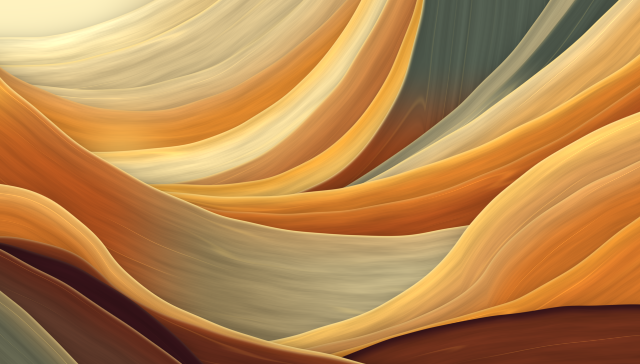
Give the GLSL for this background, as a WebGL 2 fragment shader.

```glsl
#version 300 es
precision highp float;
// Sweeping amber dunes under a fan of curved, translucent blades.
// Each sheet is the region below a quadratic curve, painted back to front
// with a depth gradient, a lit rim, a cast shadow and brushed gradient noise.
uniform vec2 u_resolution;
out vec4 fragColor;

const vec2 FRAME = vec2(100, 57);   // canvas extent in design units
const float RIM_WIDTH = 0.3;
const float SHADOW = 0.12;
const float SHADOW_REACH = 1.2;
const float BRUSH = 0.22;
const float STRAND = 0.16;
const float WOBBLE = 0.4;
const vec3 RIM    = vec3(1.00, 0.88, 0.56);
const vec3 CREAM  = vec3(1.00, 0.95, 0.75);
const vec3 HONEY  = vec3(0.99, 0.78, 0.39);
const vec3 GOLD   = vec3(0.97, 0.66, 0.21);
const vec3 AMBER  = vec3(0.82, 0.45, 0.15);
const vec3 TAN    = vec3(0.85, 0.60, 0.33);
const vec3 SAND   = vec3(0.89, 0.79, 0.57);
const vec3 RUST   = vec3(0.68, 0.31, 0.11);
const vec3 UMBER  = vec3(0.38, 0.16, 0.10);
const vec3 MAROON = vec3(0.20, 0.07, 0.09);
const vec3 SAGE   = vec3(0.76, 0.70, 0.52);
const vec3 OLIVE  = vec3(0.56, 0.48, 0.32);
const vec3 TEAL   = vec3(0.30, 0.34, 0.29);

vec2 p;     // position in design units
vec3 col;   // colour painted so far

vec2 gradientAt(vec2 cell) {
  float h = 6.2832 * fract(sin(dot(cell, vec2(127.1, 311.7))) * 43758.5);
  return vec2(cos(h), sin(h));
}
float noise(vec2 v) {
  vec2 i = floor(v), f = v - i, o = vec2(1, 0);
  vec2 u = f * f * (3.0 - 2.0 * f);
  float low = mix(dot(gradientAt(i), f), dot(gradientAt(i + o), f - o), u.x);
  float high = mix(dot(gradientAt(i + o.yx), f - o.yx), dot(gradientAt(i + 1.0), f - 1.0), u.x);
  return mix(low, high, u.y);
}
float fbm(vec2 v) {
  float sum = 0.0, amp = 0.6;
  for (int i = 0; i < 4; i++) { sum += amp * noise(v); v = v * 2.1 + 7.3; amp *= 0.55; }
  return sum;
}

// Signed depth below a quadratic curve running left to right, straight past its ends
float arc(vec2 a, vec2 b, vec2 c) {
  vec2 m = b - a, k = a - 2.0 * b + c;
  float h = p.x - a.x;
  float t = clamp(h / (m.x + sqrt(max(m.x * m.x + k.x * h, 0.0))), 0.0, 1.0);
  vec2 tangent = normalize(m + k * t), d = p - (a + t * (2.0 * m + k * t));
  return d.x * tangent.y - d.y * tangent.x;
}
// Two arcs joined smoothly at the inflection
float wave(vec2 a, vec2 b, vec2 c, vec2 d) {
  vec2 mid = 0.5 * (b + c);
  return p.x < mid.x ? arc(a, b, mid) : arc(mid, c, d);
}
// Paints one sheet: shadow behind, gradient inwards, brushed grain, strands and rim
void fold(float depth, vec3 lit, vec3 shade, float reach, float rim) {
  float pixel = FRAME.x / u_resolution.x;
  vec3 sheet = mix(lit, shade, smoothstep(0.0, reach, depth));
  vec2 grain = vec2(depth * 0.8 + reach, p.x * 0.06);
  sheet *= 1.0 + BRUSH * fbm(grain);
  float line = abs(fract(depth * 0.3 + 0.9 * noise(grain * 0.5)) - 0.5);
  float show = smoothstep(-0.1, 0.35, noise(grain * 0.7 + 31.0));
  sheet += STRAND * show * (RIM - 0.4) * (1.0 - smoothstep(0.0, 0.06, line));
  sheet = mix(sheet, RIM, rim * exp(-pow(depth / RIM_WIDTH, 2.0)));
  col *= 1.0 - SHADOW * exp(min(depth, 0.0) / SHADOW_REACH);
  col = mix(col, sheet, smoothstep(-0.7 * pixel, 0.7 * pixel, depth));
}

void main() {
  p = gl_FragCoord.xy / u_resolution * FRAME;
  p += WOBBLE * vec2(noise(p * 0.11), noise(p * 0.13 + 19.0));
  // Pale sky and its veils
  vec3 sky = mix(CREAM, SAND, smoothstep(14.0, 36.0, p.x));
  col = sky;
  fold(arc(vec2(0, 51), vec2(15, 51), vec2(27, 58.5)), sky, mix(sky, HONEY, 0.25), 4.0, 0.3);
  fold(arc(vec2(0, 46.8), vec2(20, 46), vec2(36, 58.5)), mix(SAND, CREAM, 0.3), SAND * 0.95, 3.0, 1.0);
  fold(arc(vec2(0, 44.5), vec2(32, 38), vec2(49, 59)), SAND, mix(TAN, SAND, 0.5), 5.0, 0.3);
  // Fan of warm blades, with a glow at its root
  fold(arc(vec2(0, 46.5), vec2(28, 28), vec2(56, 59)), TAN, mix(AMBER, GOLD, 0.4), 4.0, 0.3);
  vec2 root = p - vec2(19, 31);
  col = mix(col, HONEY, 0.8 * exp(-dot(root, root) / 45.0));
  fold(arc(vec2(13, 33.5), vec2(44, 31), vec2(57.5, 59)), HONEY, mix(HONEY, CREAM, 0.7), 3.0, 0.6);
  fold(arc(vec2(23, 28), vec2(48, 28.5), vec2(61.5, 59)), TAN, mix(RUST, TAN, 0.5), 5.0, 0.8);
  fold(arc(vec2(30, 28), vec2(58, 27), vec2(65.5, 58.5)), GOLD, HONEY, 3.0, 0.5);
  // Cool blades on the right
  vec3 dusk = mix(mix(RUST, UMBER, 0.25), TEAL, smoothstep(31.0, 48.0, p.y));
  fold(arc(vec2(36, 25), vec2(62, 25.5), vec2(66.3, 58.5)), dusk, dusk * 1.05, 9.0, 0.8);
  fold(arc(vec2(55, 28.5), vec2(75, 40), vec2(87, 58.5)), mix(SAGE, TEAL, 0.3), SAGE, 3.0, 0.35);
  vec3 mist = mix(SAGE, TEAL, smoothstep(36.0, 49.0, p.y));
  fold(arc(vec2(60, 30), vec2(78, 40), vec2(91, 58.5)), mist, mist * 0.95, 4.0, 0.25);
  fold(arc(vec2(56, 28), vec2(82, 41), vec2(98, 58.5)), SAND, mix(TAN, HONEY, 0.4), 5.0, 1.0);
  // Orange and rust sweeps beneath the fan
  fold(arc(vec2(26, 27), vec2(64, 22), vec2(102, 50)), mix(GOLD, HONEY, 0.4), mix(AMBER, GOLD, 0.2), 2.5, 0.6);
  fold(arc(vec2(30, 25), vec2(66, 18), vec2(102, 45)), AMBER, RUST, 4.0, 0.3);
  // Long valley with a glowing crest on the left
  vec3 valley = mix(RUST, OLIVE, smoothstep(14.0, 34.0, p.x));
  valley = mix(valley, SAGE, smoothstep(28.0, 64.0, p.x));
  valley = mix(valley, GOLD, exp(-length((p - vec2(0, 43)) * vec2(0.7, 1)) / 4.5));
  fold(arc(vec2(0, 45), vec2(32, 14), vec2(72, 21.5)), mix(valley, TAN, 0.35), valley, 6.0, 0.85);
  // Right dune: bright shoulder, inner ridges and dark foot
  fold(wave(vec2(40, 3.4), vec2(63, 7), vec2(81, 32.5), vec2(100, 39.4)), HONEY, TAN, 5.5, 0.9);
  fold(wave(vec2(45, 2), vec2(70, 6), vec2(82, 24), vec2(100, 32)), TAN, AMBER, 6.0, 0.4);
  fold(wave(vec2(50, 1), vec2(74, 8), vec2(86, 12), vec2(100, 23)), mix(GOLD, AMBER, 0.4), AMBER, 4.0, 0.4);
  fold(arc(vec2(50, -0.5), vec2(70, 9), vec2(100, 9.4)), MAROON, mix(UMBER, RUST, 0.15), 2.0, 0.0);
  // Left dune and the dark layers under it
  fold(wave(vec2(0, 28.2), vec2(10, 27), vec2(24, 8), vec2(45, 3)), mix(HONEY, TAN, 0.6), AMBER, 5.0, 0.8);
  fold(wave(vec2(0, 20), vec2(10, 20), vec2(24, 6), vec2(54, 0.5)), mix(RUST, UMBER, 0.5), UMBER, 2.5, 0.4);
  fold(arc(vec2(0, 19), vec2(17, 15.5), vec2(32, 0)), MAROON, MAROON * 1.1, 4.0, 0.1);
  fold(arc(vec2(0, 18), vec2(13, 11.5), vec2(27, 1)), UMBER, mix(UMBER, TEAL, 0.3), 6.0, 0.45);
  fold(arc(vec2(0, 11.7), vec2(6, 7), vec2(12.5, 0)), OLIVE, mix(OLIVE, TEAL, 0.7), 5.0, 0.4);
  fragColor = vec4(clamp(col, 0.0, 1.0), 1);
}
```
